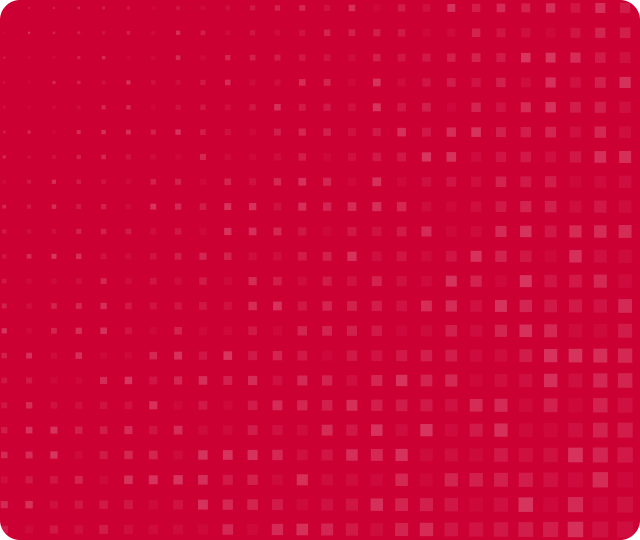
Write a Shadertoy shader that draws this pattern.

```glsl
// A crimson card with rounded corners, covered by a regular grid of pale squares.
// The squares grow from the upper left to the lower right, and a hash gives
// each one its own faint opacity. Lengths are fractions of the canvas height.

#define PITCH 0.04599
#define FIRST_CENTER vec2(0.0079, 0.0147)
#define MIN_HALF_SIZE 0.0013
#define GROWTH_RIGHT 0.0084
#define GROWTH_DOWN 0.0056
#define MIN_OPACITY 0.03
#define MAX_OPACITY 0.21
#define CORNER_RADIUS 0.037
#define CARD_COLOR vec3(0.80, 0.0, 0.20)
#define PAPER_COLOR vec3(1.0)

// Arithmetic hash of a grid cell, in the range 0 to 1
float hash(vec2 cell) {
    vec3 p = fract(vec3(cell.xyx) * 0.1031);
    p += dot(p, p.yzx + 33.33);
    return fract((p.x + p.y) * p.z);
}

// Signed distance to a rounded box centred on the origin
float roundedBox(vec2 p, vec2 halfSize, float radius) {
    vec2 q = abs(p) - halfSize + radius;
    return length(max(q, 0.0)) + min(max(q.x, q.y), 0.0) - radius;
}

// Antialiased coverage of a square centred on the origin
float squareCoverage(vec2 p, float halfSize, float pixel) {
    vec2 cover = clamp((halfSize - abs(p)) / pixel + 0.5, 0.0, 1.0);
    return cover.x * cover.y;
}

void mainImage(out vec4 fragColor, in vec2 fragCoord) {
    float pixel = 1.0 / iResolution.y;
    vec2 canvas = iResolution.xy * pixel;
    vec2 pos = fragCoord * pixel;

    // Grid cells, counted from the upper left
    vec2 fromTop = vec2(pos.x, 1.0 - pos.y);
    vec2 cell = floor((fromTop - FIRST_CENTER) / PITCH + 0.5);
    vec2 center = FIRST_CENTER + cell * PITCH;

    // Size follows position; opacity is random and favours faint squares
    float halfSize = MIN_HALF_SIZE + GROWTH_RIGHT * center.x / canvas.x
                   + GROWTH_DOWN * center.y;
    float chance = hash(cell + 7.0);
    float opacity = mix(MIN_OPACITY, MAX_OPACITY, pow(chance, 1.3));
    float square = squareCoverage(fromTop - center, halfSize, pixel);
    vec3 color = mix(CARD_COLOR, vec3(1.0), opacity * square);

    // Rounded card outline
    float edge = roundedBox(pos - 0.5 * canvas, 0.5 * canvas, CORNER_RADIUS);
    float outside = clamp(edge / pixel + 0.5, 0.0, 1.0);
    // Fade only where the corners curve, so straight borders stay solid
    vec2 inset = min(pos, canvas - pos);
    outside *= step(max(inset.x, inset.y), CORNER_RADIUS);
    color = mix(color, PAPER_COLOR, outside);

    fragColor = vec4(color, 1.0);
}
```
